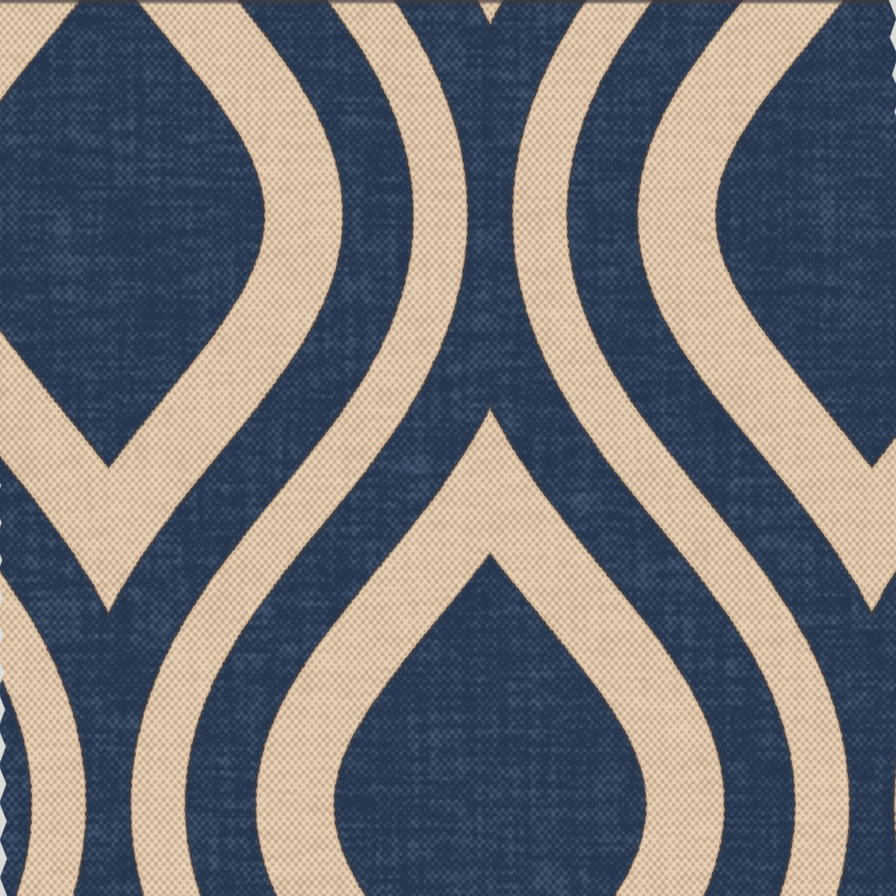
Write a WebGL 1 fragment shader that draws this pattern.

```glsl
precision highp float;
// Woven cloth printed with interlocking tan ogee bands on navy.

uniform vec2 u_resolution;

#define CENTRE vec2(0.121, 0.759)      // middle of one ogee
#define HALF_REPEAT vec2(0.426, 0.6576)
#define SWING 0.161                    // sideways swing of the wave
#define THIN_HALF 0.030                // half width of the thin band
#define WIDE_NEAR 0.1095               // wide band, distances from the wave
#define WIDE_FAR 0.196
#define THREADS vec2(115.0, 98.0)
#define NAVY_DARK vec3(0.145, 0.21, 0.305)
#define NAVY_LIGHT vec3(0.275, 0.345, 0.445)
#define TAN_DARK vec3(0.77, 0.66, 0.55)
#define TAN_LIGHT vec3(0.91, 0.825, 0.715)
#define RIM vec3(0.25, 0.23, 0.24)

const float PI = 3.14159265;
const int SEGMENTS = 28;

float hash(vec2 p) {
  return fract(sin(dot(p, vec2(127.1, 311.7))) * 43758.5453);
}

float noise(vec2 p) {
  vec2 i = floor(p), f = fract(p);
  f = f * f * (3.0 - 2.0 * f);
  return mix(mix(hash(i), hash(i + vec2(1.0, 0.0)), f.x),
             mix(hash(i + vec2(0.0, 1.0)), hash(i + vec2(1.0, 1.0)), f.x), f.y);
}

// Reflect the plane into a quarter of the repeat.
vec2 foldRepeat(vec2 p) {
  return abs(mod(p + HALF_REPEAT, 2.0 * HALF_REPEAT) - HALF_REPEAT);
}

// Wave running from the flank of one ogee to the flank of the next.
vec2 wavePoint(float t) {
  float a = PI * t;
  float x = 0.5 * HALF_REPEAT.x + SWING * (cos(a) - 0.02 * cos(3.0 * a));
  return vec2(x, t * HALF_REPEAT.y);
}

float waveDistance(vec2 p) {
  float nearest = 1.0;
  vec2 a = wavePoint(0.0);
  for (int i = 1; i <= SEGMENTS; i++) {
    vec2 b = wavePoint(float(i) / float(SEGMENTS));
    vec2 ab = b - a, ap = p - a;
    float h = clamp(dot(ap, ab) / dot(ab, ab), 0.0, 1.0);
    nearest = min(nearest, length(ap - h * ab));
    a = b;
  }
  return nearest;
}

// Signed distance to the tan bands, negative inside.
float bandDistance(vec2 p) {
  float d = waveDistance(foldRepeat(p - CENTRE));
  float wide = max(WIDE_NEAR - d, d - WIDE_FAR);
  return min(d - THIN_HALF, wide);
}

// Staggered over-and-under of the threads, from -1 to 1.
float weave(vec2 uv) {
  vec2 t = uv * THREADS;
  t += 0.25 * (vec2(noise(uv * 14.0), noise(uv * 14.0 + 40.0)) - 0.5);
  return cos(2.0 * PI * t.x) * cos(2.0 * PI * t.y);
}

// Uneven thread thickness, streaked along weft and warp.
float slub(vec2 uv) {
  float weft = noise(uv * vec2(28.0, 190.0));
  float warp = noise(uv * vec2(170.0, 16.0) + 70.0);
  return 0.6 * weft + 0.4 * warp - 0.5;
}

// Saw-toothed cut, showing low on the left and high on the right.
float toothCover(vec2 uv, float px) {
  float tooth = abs(fract(uv.y * 24.0) - 0.5) * 0.016;
  float left = tooth - 0.008 * smoothstep(0.0, 0.6, uv.y) - uv.x;
  float right = tooth - 0.008 * smoothstep(1.0, 0.82, uv.y) - (1.0 - uv.x);
  return smoothstep(-px, px, max(left, right));
}

void main() {
  vec2 uv = gl_FragCoord.xy / u_resolution;
  float px = 1.0 / min(u_resolution.x, u_resolution.y);
  float thread = weave(uv);
  float streak = slub(uv);
  float grain = noise(uv * 230.0) - 0.5;

  // Cloth colours
  float navyLift = smoothstep(-0.35, 1.0, 0.45 * thread + 1.1 * streak + 0.6 * grain);
  vec3 navy = mix(NAVY_DARK, NAVY_LIGHT, navyLift);
  float tanLift = smoothstep(-0.75, 0.5, 0.75 * thread + 0.5 * streak + 0.3 * grain);
  vec3 tan_ = mix(TAN_DARK, TAN_LIGHT, tanLift);

  // Printed bands with a slightly ragged, darker rim
  float d = bandDistance(uv) + 0.0008 * thread + 0.001 * grain;
  float soft = max(px, 0.0016);
  navy = mix(navy, RIM, 0.75 * (1.0 - smoothstep(0.001, 0.005, d)));
  vec3 colour = mix(tan_, navy, smoothstep(-soft, soft, d));

  // Shadow along the top and pale gaps in the cut sides
  colour = mix(colour, RIM, 0.7 * smoothstep(0.994, 0.999, uv.y));
  colour = mix(colour, vec3(0.86, 0.86, 0.85), toothCover(uv, px));
  gl_FragColor = vec4(colour, 1.0);
}
```
